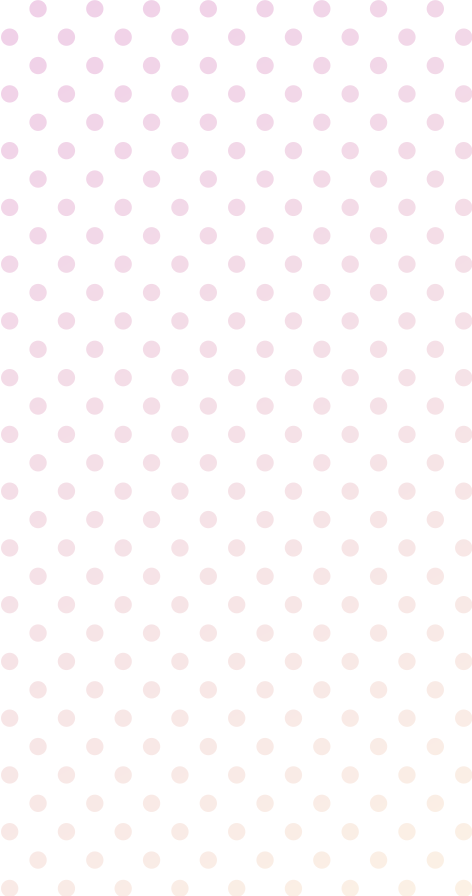
A Shadertoy shader for this pattern:

```glsl
// Lengths are fractions of the canvas height, measured from the top left.
const float PITCH = 0.03167;
const float DOT_RADIUS = 0.00965;
const vec2 FIRST_DOT = vec2(0.0108, 0.0098);

const vec3 PAPER = vec3(1.0);
const vec3 ORCHID = vec3(0.940, 0.815, 0.912);
const vec3 ROSE = vec3(0.960, 0.880, 0.905);
const vec3 CREAM = vec3(0.988, 0.948, 0.898);

// Signed distance to the nearest dot; alternate rows shift by one pitch.
float staggeredDots(vec2 p) {
    vec2 cell = (p - FIRST_DOT) / PITCH;
    float row = round(cell.y);
    float shift = 1.0 - mod(row, 2.0);
    float dx = mod(cell.x - shift + 1.0, 2.0) - 1.0;
    return length(vec2(dx, cell.y - row)) * PITCH - DOT_RADIUS;
}

// Three-stop gradient running from the top left to the bottom right corner.
vec3 dotColor(vec2 p, vec2 size) {
    float t = clamp(dot(p, size) / dot(size, size), 0.0, 1.0);
    vec3 upper = mix(ORCHID, ROSE, min(t * 2.0, 1.0));
    return mix(upper, CREAM, max(t * 2.0 - 1.0, 0.0));
}

void mainImage(out vec4 fragColor, in vec2 fragCoord) {
    vec2 size = iResolution.xy / iResolution.y;
    vec2 p = fragCoord / iResolution.y;
    p.y = 1.0 - p.y;

    // Blend the dots over the paper with a one-pixel soft edge.
    float coverage = clamp(0.5 - staggeredDots(p) * iResolution.y, 0.0, 1.0);
    fragColor = vec4(mix(PAPER, dotColor(p, size), coverage), 1.0);
}
```
